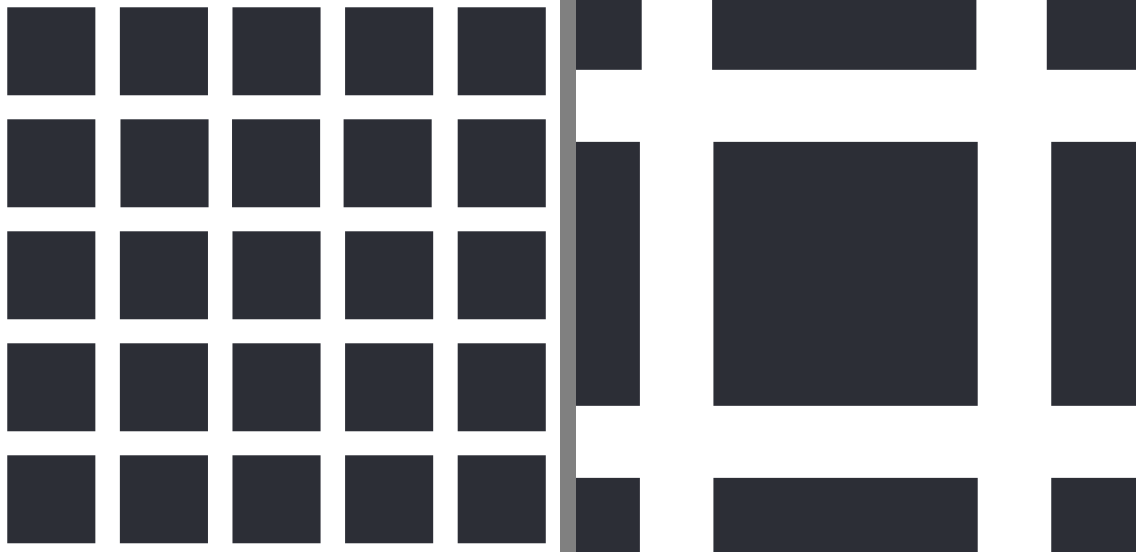
Left: the whole. Right: its middle third, enlarged.
Reproduce this pattern procedurally as a Shadertoy shader.

```glsl
// Five by five grid of dark squares on white, with one row slightly out of line.
// Lengths are fractions of the canvas height.
#define PITCH vec2(0.2040, 0.2029)
#define GRID_CENTER vec2(-0.0063, 0.0013)
#define HALF_SIZE vec2(0.0798, 0.0797)
#define HALF_COUNT 2.0
#define UNEVEN_ROW 1.0
#define ROW_SHIFT -0.0008
#define COLUMN_SHIFT -0.0019
#define INK vec3(0.172, 0.180, 0.212)
#define PAPER vec3(1.0)

// Sideways offset of the inner squares in the uneven row
float cellShift(vec2 cell) {
    bool uneven = cell.y == UNEVEN_ROW && abs(cell.x) < HALF_COUNT;
    return uneven ? ROW_SHIFT + COLUMN_SHIFT * cell.x : 0.0;
}

// Box coverage of an axis-aligned rectangle, smoothed over one pixel
float rectCoverage(vec2 p, vec2 halfSize, float pixel) {
    vec2 inside = clamp(0.5 + (halfSize - abs(p)) / pixel, 0.0, 1.0);
    return inside.x * inside.y;
}

void mainImage(out vec4 fragColor, in vec2 fragCoord) {
    float pixel = 1.0 / iResolution.y;
    vec2 p = (fragCoord - 0.5 * iResolution.xy) * pixel - GRID_CENTER;

    // Nearest cell, limited to the finite grid
    vec2 cell = clamp(floor(p / PITCH + 0.5), -HALF_COUNT, HALF_COUNT);
    vec2 local = p - cell * PITCH;
    local.x -= cellShift(cell);

    float ink = rectCoverage(local, HALF_SIZE, pixel);
    fragColor = vec4(mix(PAPER, INK, ink), 1.0);
}
```
